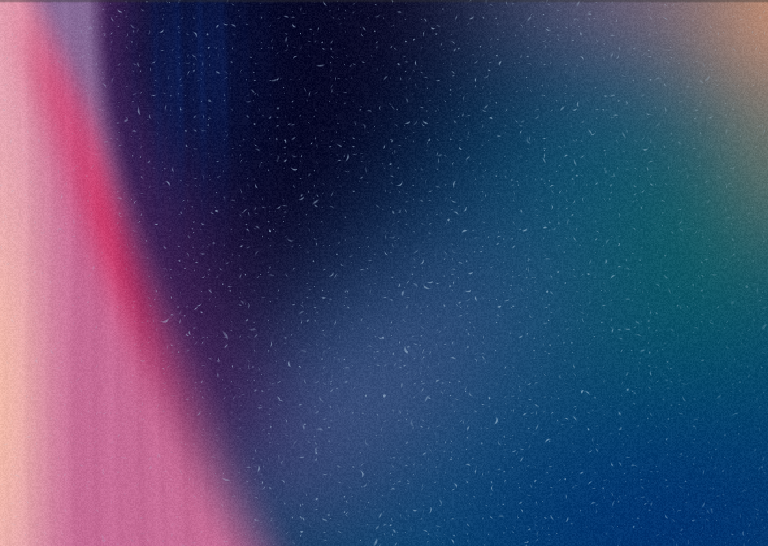
Give the GLSL for this background, as a WebGL 2 fragment shader.

```glsl
#version 300 es
precision highp float;
// Dusty analog light leak: a curved pink flare beside deep blue and teal haze.

uniform vec2 u_resolution;
out vec4 fragColor;

// Dark side
const vec3 INK = vec3(0.025, 0.03, 0.15);
const vec3 OCEAN = vec3(0.02, 0.27, 0.44);
const vec3 TEAL = vec3(0.03, 0.36, 0.39);
const vec3 COBALT = vec3(0.0, 0.20, 0.45);
const vec3 SLATE = vec3(0.24, 0.33, 0.51);
const vec3 NAVY = vec3(0.06, 0.14, 0.37);
const vec3 PLUM = vec3(0.30, 0.15, 0.37);
const vec3 MAUVE = vec3(0.43, 0.37, 0.48);
const vec3 OLIVE = vec3(0.33, 0.43, 0.41);
const vec3 SAND = vec3(0.76, 0.55, 0.45);
// Flare side
const vec3 ROSE = vec3(0.78, 0.42, 0.59);
const vec3 BLUSH = vec3(0.89, 0.63, 0.70);
const vec3 PEACH = vec3(0.95, 0.73, 0.65);
const vec3 LAVENDER = vec3(0.53, 0.42, 0.60);
const vec3 CRIMSON = vec3(0.83, 0.19, 0.39);
const vec3 DUST = vec3(0.68, 0.78, 0.86);

const float GRAIN_CELLS = 420.0;
const float GRAIN_STRENGTH = 0.055;
const int DUST_LAYERS = 4;
const float DUST_CELLS = 9.0;
const float DUST_STRENGTH = 0.6;

vec3 hash3(vec2 p) {
  vec3 q = fract(p.xyx * vec3(0.1031, 0.1030, 0.0973));
  q += dot(q, q.yxz + 33.33);
  return fract((q.xxy + q.yzz) * q.zyx);
}

mat2 rotation(float a) {
  return mat2(cos(a), -sin(a), sin(a), cos(a));
}

float glow(vec2 p, vec2 centre, vec2 radius) {
  vec2 d = (p - centre) / radius;
  return exp(-dot(d, d));
}

float ridge(float x, float centre, float width) {
  float d = (x - centre) / width;
  return exp(-d * d);
}

// Soft vertical streaks from layered sines
float streaks(vec2 uv) {
  float x = uv.x + 0.003 * sin(uv.y * 7.0);
  return (sin(x * 95.0) + sin(x * 217.0 + 1.7) + 0.6 * sin(x * 431.0 + uv.y * 2.0)) / 2.6;
}

vec3 darkField(vec2 uv, float edge) {
  float diagonal = uv.x - 0.35 * (uv.y - 0.6);
  vec3 col = mix(INK, OCEAN, smoothstep(0.34, 0.78, diagonal));
  col = mix(col, TEAL, 0.85 * glow(uv, vec2(0.90, 0.56), vec2(0.22, 0.30)));
  col = mix(col, COBALT, 0.9 * glow(uv, vec2(0.88, 0.0), vec2(0.28, 0.24)));
  // Slanted slate haze rising from the lower centre
  vec2 haze = rotation(0.95) * (uv - vec2(0.45, 0.25));
  col = mix(col, SLATE, 0.88 * glow(haze, vec2(0.0), vec2(0.40, 0.19)));
  // Purple fringe that follows the flare
  float fringe = ridge(uv.x, edge, mix(0.13, 0.06, smoothstep(0.55, 0.9, uv.y)));
  col = mix(col, PLUM, 0.85 * fringe * smoothstep(0.0, 0.35, uv.y));
  float navy = glow(uv, vec2(0.25, 0.88), vec2(0.075, 0.24));
  col = mix(col, NAVY, navy * (0.65 + 0.25 * streaks(uv)));
  // Warm upper right corner
  col = mix(col, MAUVE, 0.85 * glow(uv, vec2(0.84, 1.04), vec2(0.22, 0.20)));
  col = mix(col, OLIVE, 0.8 * glow(uv, vec2(1.02, 0.70), vec2(0.10, 0.20)));
  return mix(col, SAND, glow(uv, vec2(1.04, 1.0), vec2(0.16, 0.24)));
}

vec3 flareField(vec2 uv) {
  float crest = 0.03 + 0.275 * (1.0 - uv.y);
  vec3 col = mix(BLUSH, ROSE, smoothstep(0.0, 0.11, uv.x));
  col = mix(col, PEACH, 0.9 * glow(uv, vec2(-0.01, 0.25), vec2(0.055, 0.38)));
  float lavender = smoothstep(crest - 0.01, crest + 0.045, uv.x);
  col = mix(col, LAVENDER, lavender * smoothstep(0.58, 0.88, uv.y));
  float heat = 0.85 * ridge(uv.y, 0.52, 0.25) + 0.3 * ridge(uv.y, 0.84, 0.12);
  col = mix(col, CRIMSON, min(heat, 1.0) * ridge(uv.x, crest, 0.036));
  return col + 0.018 * streaks(uv);
}

// Scattered specks and bent fibres, one candidate per cell
float dust(vec2 p, float px) {
  float sum = 0.0;
  for (int i = 0; i < DUST_LAYERS; i++) {
    float cells = DUST_CELLS * exp2(float(i));
    vec2 g = p * cells + float(i) * 17.3;
    vec3 h = hash3(floor(g) + 5.0);
    vec3 k = hash3(floor(g) + 71.0);
    vec2 d = (fract(g) - 0.25 - 0.5 * h.xy) / cells;
    d = rotation(k.x * 6.283) * d;
    d.y += (k.y - 0.5) * 150.0 * d.x * d.x;
    float size = mix(0.0008, 0.0026, k.z * k.z) / (1.0 + 0.3 * float(i));
    float stretch = 1.0 + 3.0 * h.x * h.x;
    float dist = length(d / vec2(stretch, 1.0)) - size;
    float present = step(h.z, 0.38);
    sum += present * (0.35 + 0.65 * k.y) * smoothstep(0.6 * px, -0.6 * px, dist);
  }
  return min(sum, 1.0);
}

void main() {
  vec2 uv = gl_FragCoord.xy / u_resolution;
  vec2 p = gl_FragCoord.xy / u_resolution.y;

  // Curved flare boundary, softer towards the bottom
  float edge = 0.127 + 0.21 * pow(max(1.0 - uv.y, 0.0), 1.9);
  float softness = mix(0.065, 0.018, smoothstep(0.2, 0.9, uv.y));
  float dark = smoothstep(edge - softness, edge + softness, uv.x);
  vec3 col = mix(flareField(uv), darkField(uv, edge), dark);

  // Film dust, grain and the dim upper border
  float dustMask = mix(0.35, 1.0, dark) * (1.0 - 0.5 * smoothstep(0.7, 1.0, uv.x));
  col = mix(col, DUST, DUST_STRENGTH * dustMask * dust(p, 1.0 / u_resolution.y));
  col += GRAIN_STRENGTH * (hash3(floor(p * GRAIN_CELLS)).x - 0.5);
  col = mix(col, col * 0.6 + 0.08, smoothstep(0.994, 0.998, uv.y));
  fragColor = vec4(clamp(col, 0.0, 1.0), 1.0);
}
```
